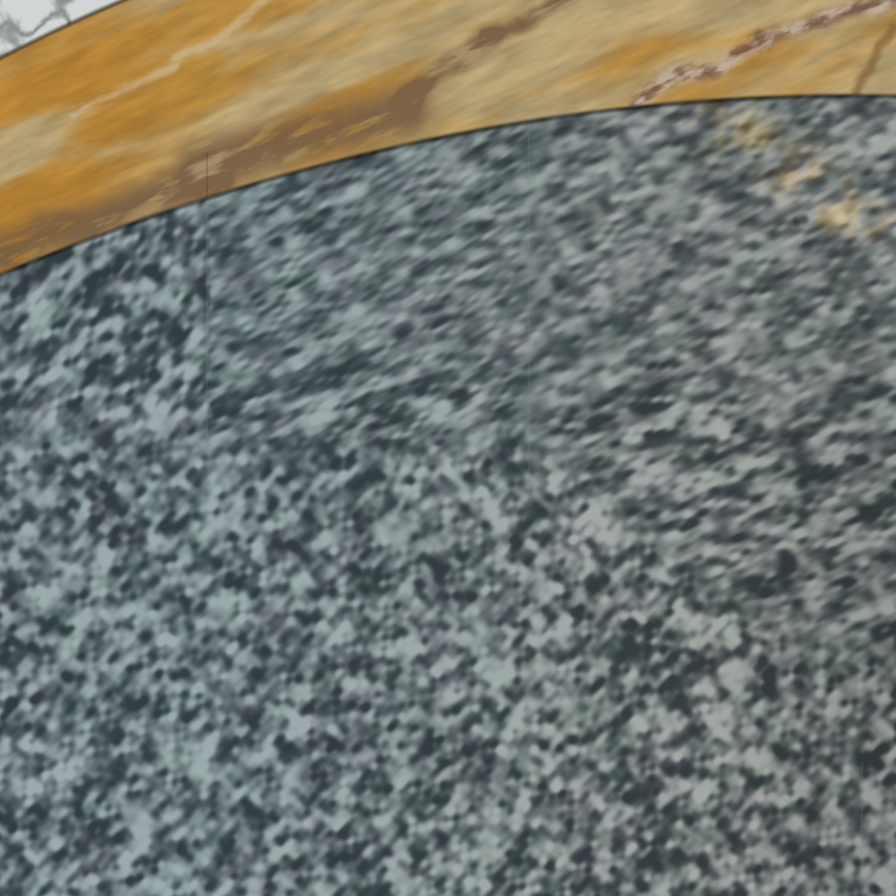
This texture is drawn by a WebGL 2 fragment shader. Its source:

```glsl
#version 300 es
precision highp float;
uniform vec2 u_resolution;
out vec4 fragColor;

float hash(vec2 p) {
    return fract(sin(dot(p, vec2(127.1, 311.7))) * 43758.5);
}

float noise(vec2 p) {
    vec2 i = floor(p), f = fract(p);
    f = f * f * (3.0 - 2.0 * f);
    return mix(mix(hash(i), hash(i + vec2(1, 0)), f.x),
               mix(hash(i + vec2(0, 1)), hash(i + vec2(1, 1)), f.x), f.y);
}

float fbm(vec2 p) {
    float sum = 0.0, amp = 0.53;
    for (int i = 0; i < 4; i++) {
        sum += amp * noise(p);
        p = mat2(1.6, 1.2, -1.2, 1.6) * p + 7.3;
        amp *= 0.5;
    }
    return sum;
}

// Rotates into the streak direction, then scales each axis
vec2 streakSpace(vec2 p, float angle, vec2 freq) {
    float c = cos(angle), s = sin(angle);
    return vec2(c * p.x + s * p.y, c * p.y - s * p.x) * freq;
}

// Speckles, elongated by stretch; local mean removed to keep them even
float grain(vec2 p, float angle, float stretch, float freq) {
    vec2 q = streakSpace(p, angle, vec2(freq / stretch, freq));
    vec2 r = streakSpace(p, angle + 0.25, vec2(freq / stretch, freq) * 1.6);
    return 0.5 + 0.62 * (noise(q) - 0.5) + 0.5 * (noise(r + 19.7) - 0.5)
         - 0.25 * (noise(q * 0.4 + 5.1) - 0.5);
}

// Soft mask around the segment from a to b
float vein(vec2 p, vec2 a, vec2 b, float width) {
    vec2 d = b - a;
    float t = clamp(dot(p - a, d) / dot(d, d), 0.0, 1.0);
    return 1.0 - smoothstep(0.1 * width, width, length(p - a - d * t));
}

float seam(float x, float at, float width) {
    return 1.0 - smoothstep(0.0, width, abs(x - at));
}

vec3 granite(vec2 p) {
    // Slabs with their own grain direction
    float left = grain(p, 0.62, 1.7, 100.0);
    float middle = grain(p, 0.3, 2.5, 122.0);
    float right = grain(p, 0.22, 2.1, 105.0);
    float lower = grain(p, 0.6, 1.25, 88.0);
    float upper = mix(left, middle, smoothstep(0.228, 0.238, p.x));
    upper = mix(upper, right, smoothstep(0.57, 0.62, p.x));
    float split = 0.51 - 0.22 * smoothstep(0.58, 0.9, p.x) + 0.06 * (noise(p * 9.0) - 0.5);
    float t = mix(lower, upper, smoothstep(-0.03, 0.03, p.y - split));

    // Less contrast in the far middle slab
    float far = smoothstep(0.48, 0.62, p.y) * smoothstep(0.22, 0.25, p.x);
    t = mix(t, 0.48, 0.3 * far) + 0.05 * (fbm(p * 8.0) - 0.5);
    vec3 color = mix(vec3(0.2, 0.24, 0.255), vec3(0.63, 0.67, 0.665), smoothstep(0.1, 0.9, t));

    // Broad tints: cool on the left, warm and dim on the right
    color *= mix(vec3(0.97, 1.0, 1.02), vec3(1.02, 0.99, 0.97), smoothstep(0.2, 0.9, p.x));
    color *= 1.0 - 0.08 * smoothstep(0.75, 1.0, p.x) * smoothstep(0.65, 0.45, p.y);
    color += (noise(p * 45.0 + 4.0) - 0.5) * vec3(0.02, -0.01, 0.015);

    // Rusty stain near the upper right
    float stain = vein(p, vec2(0.81, 0.86), vec2(0.91, 0.79), 0.055)
                + vein(p, vec2(0.91, 0.77), vec2(1.0, 0.745), 0.035);
    color += vec3(0.15, 0.07, -0.04) * min(stain, 1.0) * smoothstep(0.3, 0.6, fbm(p * 28.0));
    color *= 1.0 - 0.5 * vein(p, vec2(0.89, 0.753), vec2(0.897, 0.755), 0.009);

    // Thin joints
    float joints = seam(p.x, 0.231, 0.002) * step(0.5, p.y)
                 + seam(p.x, 0.59, 0.002) * step(0.45, p.y)
                 + seam(p.x, 0.962, 0.002) * step(p.y, 0.15);
    return mix(color, vec3(0.5, 0.53, 0.53), 0.2 * joints);
}

vec3 goldenStone(vec2 p) {
    float broad = fbm(streakSpace(p, 0.38, vec2(6.0, 28.0)));
    float fine = fbm(streakSpace(p, 0.42, vec2(22.0, 95.0)));
    float ochre = smoothstep(0.32, 0.68, broad + 0.1 - 0.2 * smoothstep(0.05, 0.5, p.x));
    vec3 color = mix(vec3(0.7, 0.62, 0.45), vec3(0.69, 0.52, 0.25), ochre);
    color = mix(color, vec3(0.71, 0.49, 0.17), 0.5 * ochre * smoothstep(0.3, 0.05, p.x));
    color *= 0.84 + 0.32 * fine;

    // Veins follow slightly warped paths
    vec2 q = p + 0.025 * (vec2(fbm(p * 20.0), fbm(p * 20.0 + 31.0)) - 0.5);
    float brown = vein(q, vec2(0.0, 0.72), vec2(0.23, 0.795), 0.04)
                + vein(q, vec2(0.23, 0.815), vec2(0.46, 0.88), 0.045)
                + vein(q, vec2(0.46, 0.89), vec2(0.54, 0.955), 0.022)
                + vein(q, vec2(0.54, 0.955), vec2(0.64, 1.01), 0.014);
    color = mix(color, vec3(0.46, 0.36, 0.26), 0.9 * min(brown, 1.0) * smoothstep(0.2, 0.5, fine));
    float pale = vein(q, vec2(0.08, 0.875), vec2(0.2, 0.93), 0.009)
               + vein(q, vec2(0.2, 0.93), vec2(0.31, 1.01), 0.009);
    color = mix(color, vec3(0.8, 0.74, 0.62), 0.6 * min(pale, 1.0) * smoothstep(0.25, 0.55, fine));
    float mauve = vein(q, vec2(0.71, 0.89), vec2(0.85, 0.955), 0.017)
                + vein(q, vec2(0.85, 0.955), vec2(1.0, 1.0), 0.014);
    float flecks = fbm(streakSpace(p, 0.45, vec2(45.0, 110.0)));
    vec3 veinColor = mix(vec3(0.44, 0.33, 0.28), vec3(0.75, 0.69, 0.63), smoothstep(0.3, 0.7, flecks));
    color = mix(color, veinColor, 0.85 * min(mauve, 1.0));
    color = mix(color, vec3(0.47, 0.34, 0.2), 0.6 * vein(q, vec2(0.955, 0.895), vec2(1.0, 0.97), 0.01));
    return color * (1.0 - 0.15 * seam(p.x, 0.231, 0.002) * step(p.y, 0.83));
}

vec3 whiteMarble(vec2 p) {
    float ridge = abs(noise(streakSpace(p, 0.6, vec2(22.0, 38.0))) + 0.3 * fbm(p * 60.0) - 0.65);
    return mix(vec3(0.55, 0.57, 0.57), vec3(0.82, 0.84, 0.83), smoothstep(0.0, 0.14, ridge));
}

void main() {
    vec2 p = gl_FragCoord.xy / u_resolution;
    float soft = 1.5 / u_resolution.y;

    // Signed heights above the two curved borders
    float rim = p.y - (0.894 - 0.2216 * (p.x - 0.95) * (p.x - 0.95));
    float corner = p.y - (0.935 + 0.52 * p.x - 0.35 * p.x * p.x);
    vec3 color = mix(granite(p), goldenStone(p), smoothstep(-soft, soft, rim));
    color = mix(color, whiteMarble(p), smoothstep(-soft, soft, corner));

    // Dark grout along the borders
    color *= 1.0 - 0.45 * seam(rim, -0.001, 0.005);
    color *= 1.0 - 0.45 * seam(corner, 0.0, 0.005);
    fragColor = vec4(color, 1.0);
}
```
